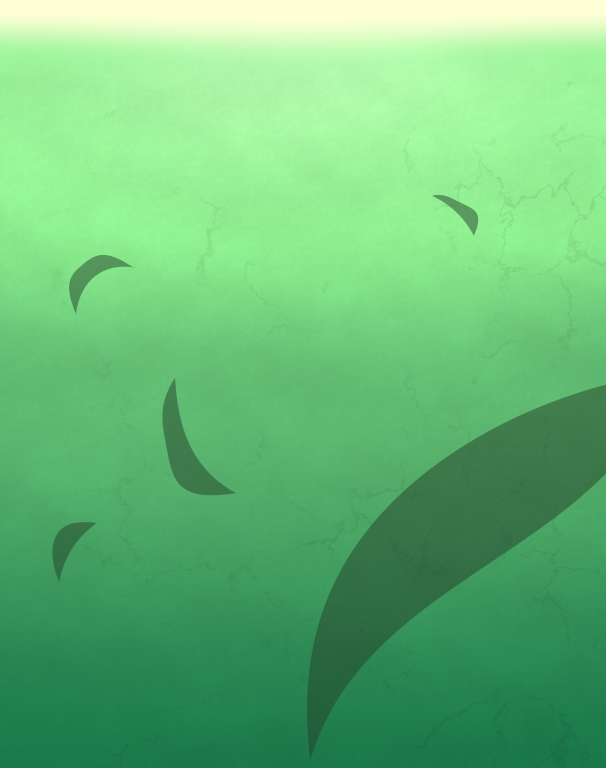
Give the GLSL for this background, as a WebGL 1 fragment shader.

```glsl
precision highp float;

uniform vec2 u_resolution;

const vec3 DEEP = vec3(0.10, 0.47, 0.29);
const vec3 MEADOW = vec3(0.38, 0.74, 0.45);
const vec3 MINT = vec3(0.56, 0.945, 0.565);
const vec3 GLOW = vec3(0.75, 1.0, 0.72);
const vec3 CREAM = vec3(1.0, 1.0, 0.84);
const vec3 SHADE = vec3(0.14, 0.25, 0.16);
const float LEAF_OPACITY = 0.5;
const float MOTTLE_STRENGTH = 0.035;
const float CRACK_STRENGTH = 0.07;
const float CRACK_SCALE = 11.0;
const float GRAIN_STRENGTH = 0.02;
const float GRAIN_SCALE = 150.0;

vec2 hash2(vec2 cell) {
  vec2 k = vec2(dot(cell, vec2(127.1, 311.7)), dot(cell, vec2(269.5, 183.3)));
  return fract(sin(k) * 4375.85);
}

// Distances to the nearest and second nearest cell points
vec2 cellular(vec2 p) {
  vec2 cell = floor(p);
  vec2 nearest = vec2(8.0);
  for (int j = -1; j <= 1; j++) {
    for (int i = -1; i <= 1; i++) {
      vec2 neighbour = cell + vec2(float(i), float(j));
      float d = length(neighbour + hash2(neighbour) - p);
      nearest.y = min(nearest.y, max(nearest.x, d));
      nearest.x = min(nearest.x, d);
    }
  }
  return nearest;
}

// Layered, warped sines in about -1..1
float clouds(vec2 p) {
  float sum = 0.0;
  float amplitude = 0.5;
  for (int i = 0; i < 6; i++) {
    sum += amplitude * sin(p.x + 1.7 * sin(p.y + 0.6 * p.x)) * cos(p.y + sum);
    p = mat2(1.5, 1.0, -1.0, 1.5) * p + vec2(2.3, 5.1);
    amplitude *= 0.68;
  }
  return sum;
}

// Signed distance below an arc over the unit chord; bend = middle, skew, fullness
float belowArc(vec2 q, vec3 bend) {
  float x = q.x - 0.5;
  float cap = 0.25 - x * x;
  float rise = bend.x + x * (bend.y + x * bend.z);
  float slope = cap * (bend.y + 2.0 * x * bend.z) - 2.0 * x * rise;
  return (cap * rise - q.y) / sqrt(1.0 + slope * slope);
}

// Coverage of a blade between two tips, bounded by two arcs
float leaf(vec2 p, vec2 root, vec2 tip, vec3 outer, vec3 inner) {
  vec2 chord = tip - root;
  float size = length(chord);
  vec2 along = chord / size;
  vec2 d = (p - root) / size;
  vec2 q = vec2(dot(d, along), dot(d, vec2(-along.y, along.x)));
  float inside = size * min(belowArc(q, outer), -belowArc(q, inner));
  return clamp(inside * u_resolution.y + 0.5, 0.0, 1.0);
}

vec3 backdrop(vec2 p, float across) {
  float side = across * 2.0 - 1.0;
  float h = p.y - 0.025 * side * side;
  vec3 color = mix(DEEP, MEADOW, smoothstep(-0.06, 0.52, h));
  color = mix(color, MINT, smoothstep(0.48, 0.71, h));
  float beam = exp(-2.2 * side * side);
  color = mix(color, GLOW, smoothstep(0.66, 0.96, p.y) * (0.25 + 0.6 * beam));
  return mix(color, CREAM, smoothstep(0.925, 0.99, p.y + 0.008 * beam));
}

// Soft mottling, broken cracks and fine grain
float weathering(vec2 p) {
  float mottle = clouds(p * vec2(9.0, 17.0));
  float fine = clouds(p * 38.0 + 4.0);
  vec2 warp = 0.22 * vec2(fine, clouds(p * 33.0 + 11.0));
  vec2 cell = cellular(p * CRACK_SCALE + warp);
  float crack = 1.0 - smoothstep(0.0, 0.07, cell.y - cell.x);
  crack *= smoothstep(0.1, 0.6, clouds(p * 8.0 + 7.0) + 0.3 * fine);
  float grain = cellular(p * GRAIN_SCALE).x - 0.5;
  return MOTTLE_STRENGTH * (mottle + 0.3 * fine)
    - CRACK_STRENGTH * crack + GRAIN_STRENGTH * grain;
}

void main() {
  vec2 p = gl_FragCoord.xy / u_resolution.y;
  float across = gl_FragCoord.x / u_resolution.x;

  vec3 color = backdrop(p, across);
  color *= 1.0 + weathering(p) * (1.0 - smoothstep(0.88, 0.97, p.y));

  // Drifting leaves
  float cover = leaf(p, vec2(0.404, 0.010), vec2(0.872, 0.516),
    vec3(0.86, -0.37, 0.55), vec3(0.02, -0.95, 0.0));
  cover = max(cover, leaf(p, vec2(0.099, 0.591), vec2(0.173, 0.652),
    vec3(1.85, 0.0, 6.0), vec3(0.93, 0.1, 0.3)));
  cover = max(cover, leaf(p, vec2(0.5625, 0.745), vec2(0.617, 0.693),
    vec3(1.1, 1.3, 4.3), vec3(0.34, 0.0, 0.0)));
  cover = max(cover, leaf(p, vec2(0.307, 0.358), vec2(0.228, 0.508),
    vec3(1.3, -1.15, 4.3), vec3(0.56, -0.2, 0.0)));
  cover = max(cover, leaf(p, vec2(0.077, 0.242), vec2(0.126, 0.319),
    vec3(1.55, 0.7, 1.0), vec3(0.4, 0.0, 0.0)));
  color = mix(color, SHADE, LEAF_OPACITY * cover);

  gl_FragColor = vec4(clamp(color, 0.0, 1.0), 1.0);
}
```
